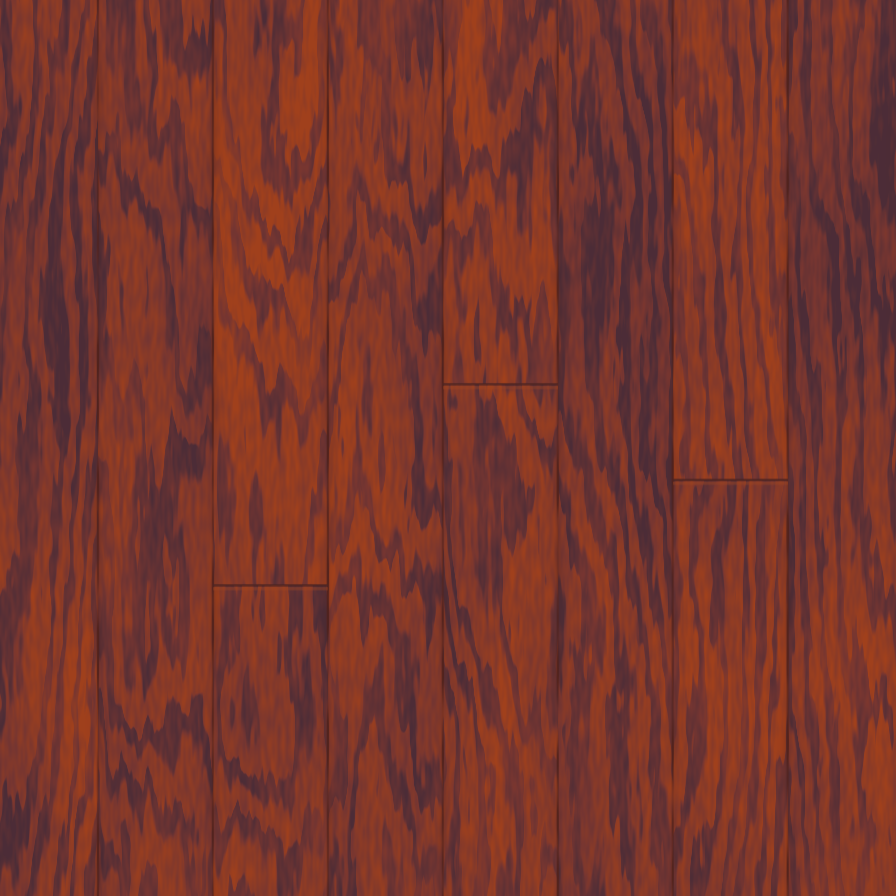
A WebGL 2 fragment shader for this texture:

```glsl
#version 300 es
precision highp float;
// Red-stained oak floor: vertical boards with cathedral and straight grain.

uniform vec2 u_resolution;
out vec4 fragColor;

float hash(vec2 p) {
  vec3 q = fract(p.xyx * 0.1031);
  q += dot(q, q.yzx + 33.33);
  return fract((q.x + q.y) * q.z);
}

float cornerSlope(vec2 cell, vec2 offset) {
  float angle = 6.2832 * hash(cell);
  return dot(vec2(cos(angle), sin(angle)), offset);
}

// Gradient noise, roughly -0.7 to 0.7
float noise(vec2 p) {
  vec2 i = floor(p), f = fract(p);
  vec2 w = f * f * f * (f * (f * 6.0 - 15.0) + 10.0);
  vec2 e = vec2(1.0, 0.0);
  float low = mix(cornerSlope(i, f), cornerSlope(i + e, f - e), w.x);
  float high = mix(cornerSlope(i + e.yx, f - e.yx), cornerSlope(i + 1.0, f - 1.0), w.x);
  return mix(low, high, w.y);
}

// Dark share of the growth rings; across runs from -0.5 to 0.5 over a board
float growthRings(vec2 p, float across, float straight, vec2 seed) {
  float centre = 0.6 * (hash(seed + 3.0) - 0.5);
  float lean = hash(seed + 7.0) < 0.4 ? -1.0 : 1.0;
  float direction = hash(seed + 11.0) < 0.5 ? -1.0 : 1.0;
  vec2 q = p + seed * vec2(5.3, 9.7);

  float wander = noise(q * vec2(10.0, 3.5)) * mix(2.1, 1.4, straight);
  float jag = noise(q * vec2(44.0, 6.0)) * mix(0.85, 0.5, straight)
            + noise(q * vec2(100.0, 14.0)) * 0.38
            + noise(q * vec2(210.0, 30.0)) * 0.22;
  float bow = (across - centre) * (across - centre);
  float ring = direction * p.y * mix(5.5, 3.0, straight) + bow * mix(3.2, 1.6, straight)
             + lean * across * 4.8 * straight + wander + jag;

  // One crisp side and one feathered side
  float t = fract(ring);
  return smoothstep(0.42, 0.51, t) * (1.0 - smoothstep(0.78, 0.98, t));
}

// Stain ramp: purple latewood, crimson, orange earlywood
vec3 stain(float tone) {
  vec3 lower = mix(vec3(0.325, 0.18, 0.21), vec3(0.465, 0.21, 0.19), min(tone * 2.0, 1.0));
  return mix(lower, vec3(0.605, 0.245, 0.12), clamp(tone * 2.0 - 1.0, 0.0, 1.15));
}

void main() {
  vec2 p = gl_FragCoord.xy / u_resolution.y;
  float pixel = 1.0 / u_resolution.y;

  // Board layout: every other column has a butt joint
  float boardWidth = 0.1283;
  float lane = (p.x + 0.019) / boardWidth;
  float column = floor(lane);
  float across = fract(lane) - 0.5;
  bool jointed = mod(column, 2.0) < 0.5 && mod(column, 8.0) > 0.5;
  float jointHeight = jointed ? 0.46 + 0.13 * sin(column * 2.1) : -9.0;
  float aboveJoint = p.y - jointHeight;
  vec2 seed = vec2(column + 1.0, step(0.0, aboveJoint) * 5.0 + 2.0);

  // Grain
  float straight = smoothstep(-0.4, 0.4, 0.6 * (hash(seed) - 0.5) - sin(column * 0.75));
  float rings = growthRings(p, across, straight, seed);
  vec2 q = p + seed * vec2(3.7, 6.1);
  float pores = noise(q * vec2(215.0, 42.0));
  float fibres = noise(q * vec2(120.0, 8.0));
  float patches = noise(q * vec2(8.0, 2.2)) + 0.5 * noise(q * vec2(20.0, 4.0));
  float strength = clamp(0.85 + 0.9 * noise(q * vec2(16.0, 5.0) + 40.0), 0.3, 1.0);

  float tone = 0.74 + 0.26 * (hash(seed + 17.0) - 0.5) + 0.45 * patches
             + 0.20 * fibres + 0.33 * pores - 0.64 * strength * rings;
  vec3 color = stain(max(tone, -0.1));

  // Seams between columns: a thin line that fades in and out, with a bevel
  float seam = (0.5 - abs(across)) * boardWidth;
  float seamLine = 1.0 - smoothstep(0.0003, 0.0010 + pixel, seam);
  float seamDepth = clamp(0.5 + 0.9 * noise(vec2(lane * 0.5, p.y * 22.0)), 0.1, 0.9);
  float bevel = exp(-seam / 0.004) * clamp(0.45 + 1.2 * noise(p * vec2(60.0, 14.0)), 0.0, 1.0);
  color = mix(color, vec3(0.31, 0.13, 0.11), clamp(seamDepth * seamLine + 0.4 * bevel, 0.0, 0.9));

  // Butt joints, with a lit edge below
  float jointLine = 1.0 - smoothstep(0.0005, 0.0012 + pixel, abs(aboveJoint));
  float litEdge = smoothstep(-0.007, -0.004, aboveJoint) * (1.0 - smoothstep(-0.003, -0.001, aboveJoint));
  color = mix(color, vec3(0.62, 0.27, 0.13), 0.4 * litEdge);
  color = mix(color, vec3(0.30, 0.14, 0.13), 0.75 * jointLine);

  fragColor = vec4(color, 1.0);
}
```
